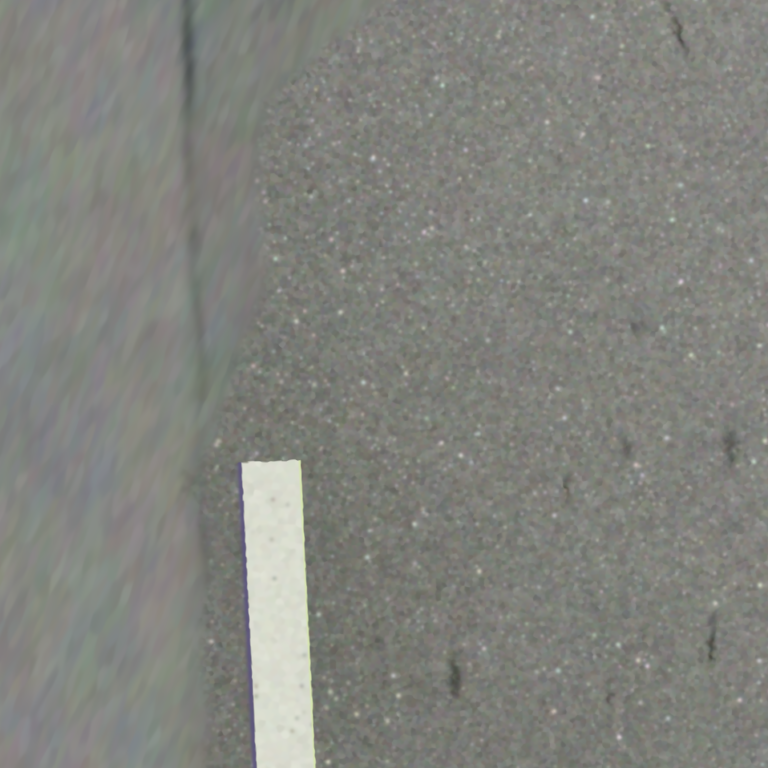
This texture is drawn by a Shadertoy shader. Its source:

```glsl
vec3 hash3(vec2 cell) {
    vec3 q = fract(cell.xyx * vec3(0.1031, 0.1030, 0.0973));
    q += dot(q, q.yxz + 33.33);
    return fract((q.xxy + q.yzz) * q.zyx);
}

// Cellular noise with softly blended random cell colours, centred on zero
vec3 cellBlend(vec2 p) {
    vec2 base = floor(p);
    vec3 total = vec3(0.0);
    float weight = 0.0;
    for (int j = -1; j <= 1; j++)
    for (int i = -1; i <= 1; i++) {
        vec2 cell = base + vec2(i, j);
        vec2 d = cell + hash3(cell).xy - p;
        float w = exp(-4.0 * dot(d, d));
        total += w * hash3(cell + 71.0);
        weight += w;
    }
    return total / weight - 0.5;
}

// Sparse bright stones with a slight random tint
vec3 specks(vec2 p, float rarity) {
    vec2 base = floor(p);
    vec3 glow = vec3(0.0);
    for (int j = -1; j <= 1; j++)
    for (int i = -1; i <= 1; i++) {
        vec2 cell = base + vec2(i, j);
        vec3 rnd = hash3(cell + 19.0);
        vec2 d = cell + rnd.xy - p;
        vec3 tint = 0.8 + 0.35 * hash3(cell + 133.0);
        glow += smoothstep(rarity, 1.0, rnd.z) * tint * exp(-11.0 * dot(d, d));
    }
    return glow;
}

// Brightness plus a share of the colour of a noise value
vec3 tinted(vec3 n, float luma, float chroma) {
    float grey = dot(n, vec3(0.333));
    return grey * luma + (n - grey) * chroma;
}

vec3 asphalt(vec2 uv) {
    vec3 col = mix(vec3(0.47, 0.475, 0.45), vec3(0.525, 0.525, 0.505),
                   smoothstep(0.3, 1.3, uv.x * 0.75 + uv.y * 0.55));
    float nearStripe = length((uv - vec2(0.36, 0.2)) / vec2(0.17, 0.34));
    col -= 0.03 * exp(-nearStripe * nearStripe);
    col += tinted(cellBlend(uv * 190.0), 0.15, 0.035);
    col += tinted(cellBlend(uv * 100.0 + 40.0), 0.085, 0.025);
    col += tinted(cellBlend(uv * 9.0), 0.025, 0.006);
    vec2 fromWorn = uv - vec2(0.45, 0.72);
    float worn = exp(-10.0 * dot(fromWorn, fromWorn));
    col += specks(uv * 110.0, 0.82 - 0.05 * worn) * (0.1 + 0.04 * worn);
    col += specks(uv * 85.0 + 7.0, 0.965) * 0.26;
    return col;
}

vec3 smearedSurface(vec2 uv) {
    // Slanted axes stretch the cells into soft streaks
    vec2 slant = vec2(uv.x - 0.4 * uv.y, uv.y + 0.4 * uv.x);
    vec3 col = vec3(0.52, 0.525, 0.51);
    col -= 0.03 * smoothstep(0.225, 0.26, uv.x);
    col += tinted(cellBlend(slant * vec2(115.0, 36.0)), 0.085, 0.03);
    col += tinted(cellBlend(slant * vec2(46.0, 15.0) + 30.0), 0.055, 0.03);
    col += tinted(cellBlend(uv * vec2(13.0, 9.0) + 5.0), 0.025, 0.03);

    // Broken dark joint, strongest at the top
    float drift = 0.018 * (1.0 - smoothstep(0.5, 0.78, uv.y))
                + 0.009 * (1.0 - smoothstep(0.26, 0.38, uv.y))
                + 0.0015 * sin(uv.y * 37.0);
    float wobble = cellBlend(vec2(3.0, uv.y * 32.0)).x;
    float d = (uv.x - 0.245 - drift - 0.003 * wobble) / (0.0085 + 0.004 * wobble);
    float depth = 0.05 + 0.07 * wobble + 0.02 * sin(uv.y * 23.0 + 1.0);
    depth += 0.1 * smoothstep(0.85, 0.92, uv.y);
    col -= max(depth, 0.0) * exp(-d * d) * smoothstep(0.1, 0.22, uv.y);
    return col;
}

// Scuffs: centre, then half size
float scuffs(vec2 uv) {
    const vec4 marks[12] = vec4[12](
        vec4(0.952, 0.417, 0.009, 0.025), vec4(0.927, 0.167, 0.006, 0.033),
        vec4(0.592, 0.117, 0.008, 0.028), vec4(0.794, 0.118, 0.007, 0.008),
        vec4(0.794, 0.091, 0.006, 0.010), vec4(0.886, 0.952, 0.006, 0.026),
        vec4(0.869, 0.990, 0.008, 0.007), vec4(0.733, 0.697, 0.005, 0.007),
        vec4(0.832, 0.573, 0.016, 0.012), vec4(0.816, 0.420, 0.008, 0.014),
        vec4(0.740, 0.365, 0.005, 0.014), vec4(0.245, 0.369, 0.009, 0.017));
    vec2 ragged = uv + 0.009 * cellBlend(uv * 120.0).xy;
    float dark = 0.0;
    for (int i = 0; i < 12; i++) {
        vec2 q = ragged - marks[i].xy;
        q.x += 0.25 * q.y * step(0.9, marks[i].y);
        q /= marks[i].zw;
        float slender = marks[i].w / marks[i].z;
        float strength = mix(0.5, 1.0, smoothstep(1.5, 3.0, slender));
        dark = max(dark, strength * exp(-1.2 * dot(q, q)));
    }
    return dark * (0.9 + 0.8 * cellBlend(uv * 80.0).z);
}

void mainImage(out vec4 fragColor, in vec2 fragCoord) {
    vec2 uv = fragCoord / iResolution.xy;
    float aa = 1.2 / iResolution.y;

    // Boundary between the smeared strip and the grainy road
    float border = 0.268 + 0.074 * smoothstep(0.4, 0.62, uv.y)
                 + 1.27 * max(uv.y - 0.87, 0.0) + 0.006 * sin(uv.y * 31.0);
    vec3 col = mix(smearedSurface(uv), asphalt(uv), smoothstep(-0.016, 0.016, uv.x - border));
    col -= 0.17 * scuffs(uv);

    // Painted stripe with colour fringes on its long sides
    float across = uv.x - 0.3725 + 0.049 * uv.y;
    float rough = 0.004 * cellBlend(uv * 150.0).x;
    float top = uv.y - 0.399 - 0.04 * across + rough;
    float side = abs(across) - 0.0385 + 0.4 * rough;
    float under = 1.0 - smoothstep(-aa, aa, top);
    float fringe = (across + 0.0405) / 0.004;
    col = mix(col, vec3(0.36, 0.33, 0.5), 0.85 * under * exp(-fringe * fringe));
    vec3 paint = vec3(0.85, 0.86, 0.81) + tinted(cellBlend(uv * 130.0), 0.08, 0.02)
               - 0.12 * specks(uv * 85.0, 0.93);
    paint = mix(paint, vec3(0.84, 0.9, 0.68), smoothstep(0.034, 0.038, across));
    col = mix(col, paint, under * (1.0 - smoothstep(-aa, aa, side)));

    fragColor = vec4(clamp(col, 0.0, 1.0), 1.0);
}
```
